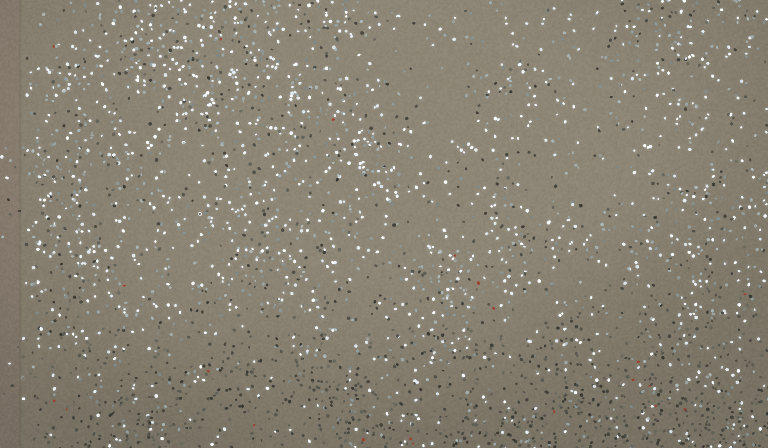
A WebGL 2 fragment shader for this texture:

```glsl
#version 300 es
precision highp float;

uniform vec2 u_resolution;
out vec4 fragColor;

vec3 hash3(vec3 p) {
    p = fract(p * vec3(0.1031, 0.1030, 0.0973));
    p += dot(p, p.yxz + 33.33);
    return fract((p.xxy + p.yxx) * p.zyx);
}

float valueNoise(vec2 p) {
    vec2 i = floor(p), f = fract(p);
    f = f * f * (3.0 - 2.0 * f);
    float bottom = mix(hash3(vec3(i, 7.0)).x, hash3(vec3(i + vec2(1, 0), 7.0)).x, f.x);
    float top = mix(hash3(vec3(i + vec2(0, 1), 7.0)).x, hash3(vec3(i + 1.0, 7.0)).x, f.x);
    return mix(bottom, top, f.y);
}

float blob(vec2 p, vec2 center, float radius) {
    vec2 d = (p - center) / radius;
    return exp(-dot(d, d));
}

// Chance that a grid cell holds a fleck
float fleckDensity(vec2 p) {
    float clumps = 0.6 * valueNoise(p * 6.0 + 3.0) + 0.4 * valueNoise(p * 17.0 + 40.0);
    float density = 0.02 + 0.36 * clumps * clumps;
    density += 0.14 * (1.0 - smoothstep(0.0, 0.36, p.y)) * (0.4 + clumps);
    density += 0.16 * blob(p, vec2(0.17, 0.5), 0.12) + 0.12 * blob(p, vec2(0.44, 0.83), 0.15);
    density += 0.16 * blob(p, vec2(0.67, 0.42), 0.09) + 0.12 * blob(p, vec2(0.97, 0.41), 0.09);
    density += 0.2 * blob(p, vec2(0.72, 0.17), 0.11) + 0.18 * blob(p, vec2(1.25, 0.11), 0.14);
    density += 0.16 * blob(p, vec2(1.62, 0.15), 0.11) + 0.13 * blob(p, vec2(0.75, 1.0), 0.12);
    return density * mix(0.12, 1.0, smoothstep(0.03, 0.09, p.x));
}

float hexagon(vec2 p, float angle, float stretch) {
    float c = cos(angle), s = sin(angle);
    p = abs(mat2(c, -s, s, c) * p) * vec2(1.0, stretch);
    return max(p.x * 0.866 + p.y * 0.5, p.y);
}

vec3 wall(vec2 p) {
    float light = 1.0 - length((p - vec2(0.85, 0.72)) * vec2(0.62, 0.95));
    light += 0.12 * (valueNoise(p * 3.0) - 0.5);
    vec3 color = mix(vec3(0.465, 0.44, 0.385), vec3(0.555, 0.525, 0.46), smoothstep(0.15, 0.75, light));
    // Rosy strip and its seam at the left edge
    float strip = 1.0 - smoothstep(0.040, 0.047, p.x);
    color = mix(color, color * vec3(1.0, 0.965, 0.985), strip);
    color -= 0.03 * (1.0 - smoothstep(0.001, 0.004, abs(p.x - 0.045)));
    // Fine grain
    return color + 0.035 * (valueNoise(p * 260.0) - 0.5);
}

void main() {
    vec2 p = gl_FragCoord.xy / u_resolution.y;
    float soft = max(0.0011, 0.5 / u_resolution.y);
    vec3 color = wall(p);
    float glow = 0.0;

    // Two overlapping grids of scattered flecks
    for (int layer = 0; layer < 2; layer++) {
        vec2 grid = p / 0.0125 + float(layer) * vec2(31.4, 57.7);
        for (int k = 0; k < 9; k++) {
            vec2 cell = floor(grid) + vec2(k % 3, k / 3) - 1.0;
            vec3 place = hash3(vec3(cell, float(layer) + 1.0));
            vec2 offset = (grid - cell - place.xy) * 0.0125;
            vec2 center = p - offset;
            if (place.z > fleckDensity(center)) continue;

            vec3 trait = hash3(vec3(cell, float(layer) + 11.0));
            vec3 tone = hash3(vec3(cell, float(layer) + 23.0));
            float radius = mix(0.0024, 0.0041, trait.y);
            float d = hexagon(offset, trait.z * 6.283, mix(1.0, 1.5, tone.x));
            float cover = 1.0 - smoothstep(radius - soft, radius + soft, d);

            // Dark flecks prevail toward the bottom, sparkles above
            float darkShare = mix(0.24, 0.8, 1.0 - smoothstep(0.08, 0.46, center.y));
            vec3 fleck = mix(vec3(0.2, 0.2, 0.18), vec3(0.42, 0.42, 0.38), tone.y);
            if (trait.x > darkShare) {
                bool sparkle = tone.z < 0.55;
                fleck = sparkle ? mix(vec3(0.84, 0.87, 0.89), vec3(1.0), tone.y)
                                : mix(vec3(0.48, 0.53, 0.53), vec3(0.7, 0.75, 0.76), tone.y);
                if (sparkle) glow += exp(-dot(offset, offset) / 0.00003);
            } else if (tone.z < 0.015) {
                fleck = vec3(0.62, 0.24, 0.16);
            }
            color = mix(color, fleck, cover * 0.92);
        }
    }

    color += min(glow, 1.5) * vec3(0.045, 0.055, 0.07);
    fragColor = vec4(clamp(color, 0.0, 1.0), 1.0);
}
```
